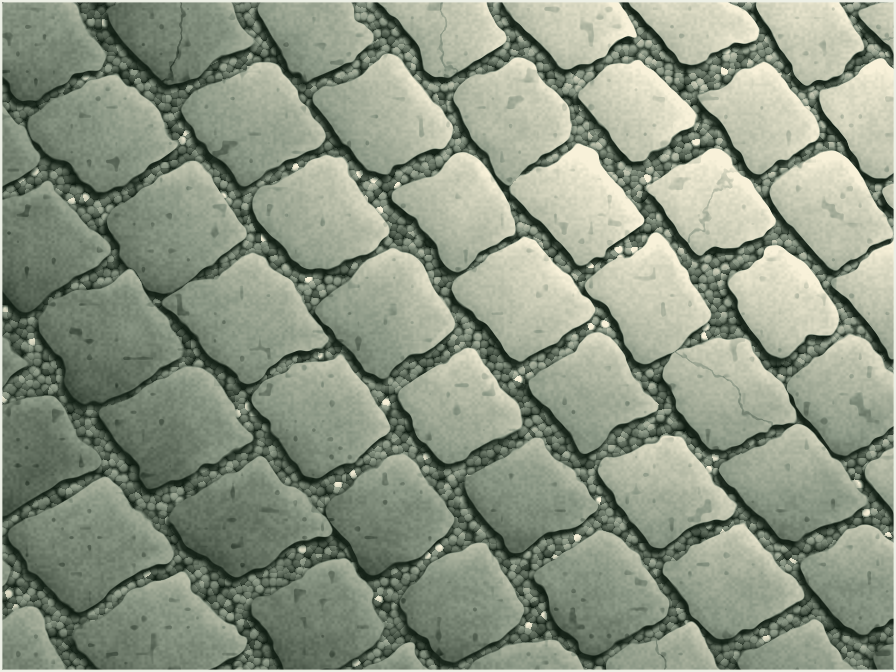
A Shadertoy shader for this texture:

```glsl
const vec3 SHADOW = vec3(0.06, 0.11, 0.07);
const vec3 MID = vec3(0.54, 0.59, 0.52);
const vec3 LIGHT = vec3(0.88, 0.87, 0.78);
const vec3 FRAME = vec3(0.93, 0.94, 0.90);
const vec2 ALONG = vec2(0.6, -0.8);      // direction of the stone chains
const vec2 ACROSS = vec2(0.8, 0.6);
const vec2 ANCHOR = vec2(0.773, 0.561);  // centre of the middle stone
const vec2 PITCH = vec2(0.174, 0.1615);
const float STAGGER = 0.36;              // shift from chain to chain
const float SHRINK = 0.027;              // chains narrow to the upper right
const float SKEW = 0.12;
const vec2 HALF_SIZE = vec2(0.437, 0.432);
const float CORNER = 0.11;
const float JITTER = 0.07;
const vec2 SHADOW_OFFSET = vec2(0.005, 0.009);
const vec2 GLOW_CENTRE = vec2(1.08, 0.85);
const float PEBBLES = 95.0;
const float CRACKED = 0.78;
const float FRAME_WIDTH = 0.0035;

struct Stone { float dist; vec2 local; vec2 id; };

float hash(vec2 p) { return fract(sin(dot(p, vec2(127.1, 311.7))) * 43758.5); }
vec2 hash2(vec2 p) { return vec2(hash(p), hash(p + 17.3)); }

float noise(vec2 p) {
    vec2 i = floor(p), f = fract(p);
    f = f * f * (3.0 - 2.0 * f);
    return mix(mix(hash(i), hash(i + vec2(1, 0)), f.x),
               mix(hash(i + vec2(0, 1)), hash(i + vec2(1, 1)), f.x), f.y);
}
vec2 noise2(vec2 p) { return vec2(noise(p), noise(p + 41.0)); }

float fbm(vec2 p) {
    float sum = 0.0, amp = 0.5;
    for (int k = 0; k < 4; k++, amp *= 0.5) {
        sum += amp * noise(p);
        p = p * 2.03 + 11.7;
    }
    return sum;
}

float roundedBox(vec2 p, vec2 b, float r) {
    vec2 q = abs(p) - b + r;
    return length(max(q, 0.0)) + min(max(q.x, q.y), 0.0) - r;
}

// Nearest stone of the staggered lattice, in cell units
Stone nearestStone(vec2 p) {
    vec2 g = vec2(dot(p - ANCHOR, ALONG), dot(p - ANCHOR, ACROSS)) / PITCH;
    g.y += SHRINK * g.y * g.y;
    Stone best = Stone(10.0, vec2(0), vec2(0));
    for (int k = 0; k < 9; k++) {
        float row = floor(g.y + 0.5) + float(k / 3 - 1);
        float s = g.x - 0.08 + STAGGER * row;
        vec2 id = vec2(floor(s + 0.5) + float(k % 3 - 1), row);
        vec2 rnd = hash2(id) - 0.5;
        vec2 d = vec2(s, g.y) - id - rnd * JITTER;
        if (max(abs(d.x), abs(d.y)) > 0.75) continue;
        vec2 seed = d + id * 5.3;
        vec2 q = d + vec2(-(SKEW + 0.16 * rnd.y) * d.y, 0.14 * rnd.x * d.x);
        q += 0.12 * (noise2(seed * 3.5) - 0.5) + 0.045 * (noise2(seed * 11.0) - 0.5);
        vec2 size = HALF_SIZE + 0.06 * (hash2(id + 5.1) - 0.5);
        float dist = roundedBox(q, size, CORNER + 0.08 * rnd.x);
        if (dist < best.dist) best = Stone(dist, d, id);
    }
    return best;
}

// Tone of the grit that fills the joints
float gravel(vec2 p) {
    vec2 q = p * PEBBLES;
    float closest = 9.0, tone = 0.0;
    for (int k = 0; k < 9; k++) {
        vec2 c = floor(q) + vec2(k % 3 - 1, k / 3 - 1);
        vec2 d = q - c - hash2(c);
        if (length(d) < closest) {
            closest = length(d);
            float h = hash(c + 3.7);
            tone = 0.26 + 0.38 * h + 0.22 * d.y + 0.4 * step(0.975, h);
        }
    }
    return tone * (1.0 - 0.75 * smoothstep(0.35, 0.85, closest)) + 0.3 * (fbm(p * 70.0) - 0.45);
}

// Tone of a stone's worn, domed top
float stoneTop(Stone st, vec2 p, float glow) {
    vec2 slope = st.local.x * ALONG + st.local.y * ACROSS;
    float rim = smoothstep(-0.16, -0.01, st.dist);
    float tone = 0.41 + 0.52 * glow + 0.12 * (hash(st.id + 9.2) - 0.5);
    tone += 0.22 * dot(slope, vec2(0.35, 0.94)) + rim * (0.22 * dot(slope, ACROSS) + 0.03);
    tone += 0.16 * (fbm(p * 16.0) - 0.47) + 0.10 * (noise(p * 230.0) - 0.5);
    tone -= 0.16 * smoothstep(0.83, 0.95, noise(p * 75.0));
    // Crack
    float angle = 6.283 * hash(st.id + 2.4);
    float path = dot(st.local, vec2(cos(angle), sin(angle))) + 0.35 * (fbm(st.local * 4.0 + st.id) - 0.4);
    float crack = 1.0 - smoothstep(0.004, 0.018, abs(path));
    return tone - 0.18 * crack * step(CRACKED, hash(st.id + 6.6));
}

void mainImage(out vec4 fragColor, in vec2 fragCoord) {
    vec2 p = fragCoord / iResolution.y;
    float pixel = 1.0 / iResolution.y, edge = pixel / PITCH.y;
    vec2 toGlow = p - GLOW_CENTRE;
    float glow = exp(-2.2 * dot(toGlow, toGlow));
    // Joints, darkened beside and below the stones
    Stone st = nearestStone(p);
    float shadowDist = nearestStone(p + SHADOW_OFFSET).dist;
    float tone = gravel(p) * (0.85 + 0.35 * glow) * mix(0.12, 1.0, smoothstep(-0.03, 0.03, shadowDist));
    tone *= mix(0.7, 1.0, smoothstep(0.0, 0.04, st.dist));
    // Stones
    float cover = 1.0 - smoothstep(-edge, edge, st.dist);
    tone = clamp(mix(tone, stoneTop(st, p, glow), cover), 0.0, 1.06);
    vec3 color = tone < 0.55 ? mix(SHADOW, MID, tone / 0.55) : mix(MID, LIGHT, (tone - 0.55) / 0.4);
    // Pale frame
    vec2 margin = min(p, iResolution.xy / iResolution.y - p);
    float inside = smoothstep(-pixel, pixel, min(margin.x, margin.y) - FRAME_WIDTH);
    fragColor = vec4(mix(FRAME, color, inside), 1.0);
}
```
